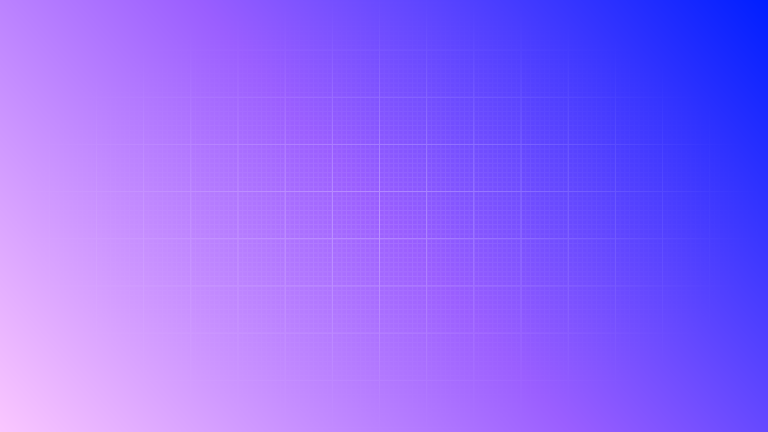
Give the GLSL for this background, as a Shadertoy shader.

```glsl
// Antialiased coverage of grid lines, per axis, for a given cell size and line width
vec2 gridLines(vec2 p, float cell, float width, float pixel) {
    vec2 dist = abs(mod(p + 0.5 * cell, cell) - 0.5 * cell);
    return clamp((0.5 * (width + pixel) - dist) / pixel, 0.0, min(1.0, width / pixel));
}

float unionOf(vec2 axes) {
    return max(axes.x, axes.y);
}

void mainImage(out vec4 fragColor, in vec2 fragCoord) {
    float pixel = 1.0 / iResolution.y;
    vec2 p = fragCoord * pixel;
    vec2 center = 0.5 * iResolution.xy * pixel;
    vec2 q = p - center;

    // Diagonal three-stop gradient, -1 at lower left and 1 at upper right
    vec2 slope = vec2(1.0, 0.87);
    float t = dot(q, slope) / dot(center, slope);
    vec3 pink = vec3(0.98, 0.78, 1.0);
    vec3 violet = vec3(0.605, 0.37, 1.0);
    vec3 blue = vec3(0.0, 0.12, 1.0);
    vec3 color = t < 0.0 ? mix(violet, pink, -t) : mix(violet, blue, t);

    // Fine and coarse grids, fading out in an ellipse
    float fade = 1.0 - smoothstep(0.0, 1.0, length(q / vec2(0.86, 0.50)));
    fade = mix(fade, max(0.0, 1.0 - length(q / vec2(0.88, 0.52))), 0.5);
    vec2 gridPoint = p - center - vec2(-0.0104, 0.0565);
    float fine = unionOf(gridLines(gridPoint, 0.01092, 0.0023, pixel));
    float coarse = unionOf(gridLines(gridPoint, 0.1092, 0.0023, pixel));
    color = mix(color, vec3(1.0), fade * max(0.09 * fine, 0.32 * coarse));

    fragColor = vec4(color, 1.0);
}
```
